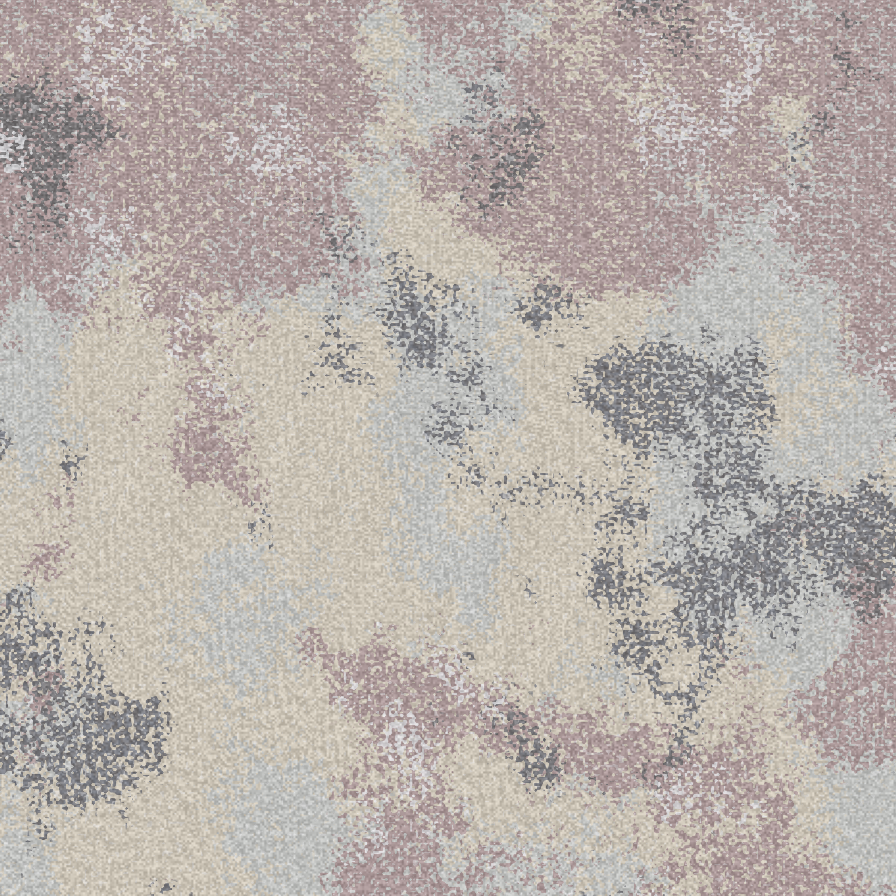
A WebGL 2 fragment shader for this texture:

```glsl
#version 300 es
precision highp float;
// Draws a worn, mottled carpet: beige and grey pile with rosy and charcoal patches of fine tufts.

uniform vec2 u_resolution;
out vec4 fragColor;

#define TUFT_FREQ 300.0
#define GRAIN_FREQ 430.0
#define GRAIN_CONTRAST 0.20
#define PATCH_FREQ 4.2
#define ROSE_AMOUNT 0.82
#define CHARCOAL_AMOUNT 0.74
#define BEIGE vec3(0.795, 0.765, 0.710)
#define COOL_GREY vec3(0.745, 0.750, 0.742)
#define ROSE vec3(0.665, 0.590, 0.592)
#define CHARCOAL vec3(0.465, 0.455, 0.460)
#define SLATE vec3(0.500, 0.510, 0.540)
#define PALE vec3(0.840, 0.840, 0.850)

float hash(vec2 p) {
    return fract(sin(dot(p, vec2(127.1, 311.7))) * 43758.5453);
}

float valueNoise(vec2 p) {
    vec2 cell = floor(p);
    vec2 f = fract(p);
    f = f * f * (3.0 - 2.0 * f);
    float low = mix(hash(cell), hash(cell + vec2(1.0, 0.0)), f.x);
    float high = mix(hash(cell + vec2(0.0, 1.0)), hash(cell + vec2(1.0, 1.0)), f.x);
    return mix(low, high, f.y);
}

// Layered noise with strong fine octaves for ragged patch edges
float fbm(vec2 p) {
    const mat2 turn = mat2(0.8, 0.6, -0.6, 0.8);
    float sum = 0.0, total = 0.0, weight = 1.0;
    for (int i = 0; i < 6; i++) {
        sum += weight * valueNoise(p);
        total += weight;
        weight *= 0.62;
        p = turn * p * 2.03 + 17.3;
    }
    return sum / total;
}

// Per-tuft random threshold, spread to fill 0..1
float tuft(vec2 uv, float seed) {
    float n = valueNoise(uv * TUFT_FREQ + seed);
    return clamp((n - 0.5) * 1.5 + 0.5, 0.0, 1.0);
}

// Turns a soft coverage into single dyed tufts
float dyed(float cover, float threshold) {
    return smoothstep(threshold, threshold + 0.22, cover * 1.1);
}

void main() {
    vec2 uv = gl_FragCoord.xy / u_resolution;
    vec2 patchPos = uv * PATCH_FREQ * vec2(1.12, 1.0);

    // Ground: beige and cool grey pile
    float coolCover = smoothstep(0.40, 0.60, fbm(patchPos * 1.3 + 41.0));
    vec3 color = mix(BEIGE, COOL_GREY, dyed(coolCover, tuft(uv, 5.0)));

    // Rose: a broad band at the top, a lower corner and loose patches
    float topBand = smoothstep(0.58, 0.86, uv.y);
    float corner = smoothstep(0.16, 0.0, uv.y) * smoothstep(0.5, 0.1, uv.x);
    float roseField = fbm(patchPos + 8.0) + 0.25 * topBand + 0.14 * corner;
    float roseCover = smoothstep(0.54, 0.70, roseField);
    color = mix(color, ROSE, dyed(roseCover * ROSE_AMOUNT, tuft(uv, 31.5)));

    // Charcoal: speckled patches, bluer away from the rose
    float darkField = fbm(patchPos * 1.15 + 73.0) + 0.025 * topBand;
    float darkCover = smoothstep(0.52, 0.68, darkField);
    vec3 darkDye = mix(SLATE, CHARCOAL, max(roseCover, tuft(uv, 57.2)));
    color = mix(color, darkDye, dyed(darkCover * CHARCOAL_AMOUNT, tuft(uv, 83.7)));

    // Pale flecks, clustered inside the rose
    float fleckCluster = smoothstep(0.56, 0.68, fbm(patchPos * 2.0 + 119.0));
    float fleckCover = 0.10 + 0.42 * fleckCluster * roseCover;
    color = mix(color, PALE, 0.85 * dyed(fleckCover, tuft(uv, 107.4)));

    // Fine light and shade of the pile
    float grain = valueNoise(uv * GRAIN_FREQ + 3.7) - 0.5;
    color += GRAIN_CONTRAST * grain;

    fragColor = vec4(clamp(color, 0.0, 1.0), 1.0);
}
```
